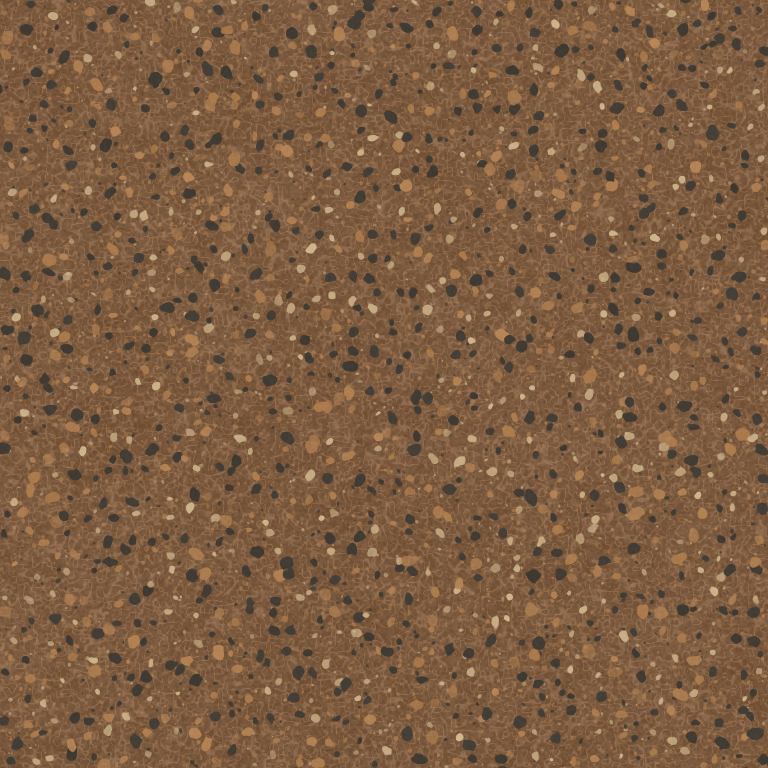
Reproduce this texture procedurally as a Shadertoy shader.

```glsl
// Speckled brown stone: a finely veined brown ground strewn with small
// charcoal, ochre and cream chips. Chips sit on jittered grids and get
// their ragged outlines from value noise; faint specks fill the gaps.

const vec3 GROUND   = vec3(0.472, 0.343, 0.235);
const vec3 VEIN     = vec3(0.565, 0.420, 0.303);
const vec3 CHARCOAL = vec3(0.260, 0.238, 0.205);
const vec3 OCHRE    = vec3(0.700, 0.505, 0.320);
const vec3 CREAM    = vec3(0.800, 0.700, 0.540);

// Integer hash: three random values in 0..1 per cell and seed
vec3 hash3(vec2 cell, float seed) {
    uvec3 v = uvec3(ivec3(cell, seed));
    v = v * 1664525u + 1013904223u;
    v.x += v.y * v.z; v.y += v.z * v.x; v.z += v.x * v.y;
    v ^= v >> 16u;
    v.x += v.y * v.z; v.y += v.z * v.x; v.z += v.x * v.y;
    return vec3(v >> 8u) / 16777215.0;
}

float noise(vec2 p, float seed) {
    vec2 cell = floor(p), f = fract(p);
    f = f * f * (3.0 - 2.0 * f);
    float low  = mix(hash3(cell, seed).x, hash3(cell + vec2(1, 0), seed).x, f.x);
    float high = mix(hash3(cell + vec2(0, 1), seed).x, hash3(cell + vec2(1, 1), seed).x, f.x);
    return mix(low, high, f.y);
}

// Distance to a stretched, turned round chip
float chipDistance(vec2 offset, float radius, float angle, float stretch) {
    float c = cos(angle), s = sin(angle);
    vec2 q = mat2(c, -s, s, c) * offset;
    return length(q * vec2(stretch, 1.0 / stretch)) - radius;
}

// Brown ground: light veins along noise contours, plus grain and soft patches
vec3 ground(vec2 uv) {
    vec2 warp = vec2(noise(uv * 90.0, 1.0), noise(uv * 90.0, 2.0)) * 0.006;
    float vein = 1.0 - smoothstep(0.0, 0.16, abs(noise((uv + warp) * 165.0, 3.0) - 0.5));
    float grain = noise(uv * 340.0, 4.0) - 0.5;
    float patches = noise(uv * 38.0, 5.0) + 0.6 * noise(uv * 7.0, 6.0) - 0.8;
    return mix(GROUND, VEIN, vein) + 0.07 * grain + 0.025 * patches;
}

// Lays one layer of chips over a colour.
// shares: limits of charcoal and ochre in 0..1, the rest is cream
// radii: smallest and largest; opacity: faintest and strongest light chip
vec3 scatter(vec3 color, vec2 uv, float cells, float fill, vec2 shares,
             vec2 radii, vec2 opacity, float ragged, float seed) {
    float soft = max(0.0009, 0.75 / iResolution.y);
    float edge = ragged * (noise(uv * 190.0, seed + 3.0) + noise(uv * 95.0, seed + 4.0) - 1.0);
    vec2 home = floor(uv * cells);
    for (int y = -1; y <= 1; y++)
    for (int x = -1; x <= 1; x++) {
        vec2 cell = home + vec2(x, y);
        vec3 place = hash3(cell, seed);
        vec3 shape = hash3(cell, seed + 1.0);
        vec3 kind  = hash3(cell, seed + 2.0);
        if (place.z > fill) continue;

        bool dark = kind.x < shares.x;
        bool ochre = !dark && kind.x < shares.y;
        vec3 tint = dark ? CHARCOAL : ochre ? OCHRE : CREAM;
        float radius = mix(radii.x, radii.y, pow(shape.x, 1.3));
        if (!dark && !ochre) radius *= 0.76;

        vec2 center = (cell + mix(vec2(0.1), vec2(0.9), place.xy)) / cells;
        float d = chipDistance(uv - center, radius, 6.2832 * shape.y,
                               mix(1.0, 1.25, shape.z)) + edge;
        float cover = 1.0 - smoothstep(-soft, soft, d);
        float strength = dark ? mix(opacity.y, 1.0, 0.5)
                              : mix(opacity.x, opacity.y, sqrt(kind.y));
        tint += 0.05 * (kind.z - 0.5) * (dark ? 0.5 : 1.0);
        color = mix(color, tint, cover * strength);
    }
    return color;
}

void mainImage(out vec4 fragColor, in vec2 fragCoord) {
    vec2 uv = fragCoord / iResolution.y;
    vec3 color = ground(uv);

    // Faint small specks, then the main chips
    color = scatter(color, uv, 95.0, 0.32, vec2(0.14, 0.80),
                    vec2(0.0010, 0.0030), vec2(0.20, 0.75), 0.0012, 20.0);
    color = scatter(color, uv, 38.0, 0.95, vec2(0.45, 0.76),
                    vec2(0.0035, 0.0085), vec2(0.45, 1.0), 0.0030, 40.0);

    // Fine grain over everything
    color += 0.025 * (noise(uv * 420.0, 60.0) - 0.5);
    fragColor = vec4(color, 1.0);
}
```
